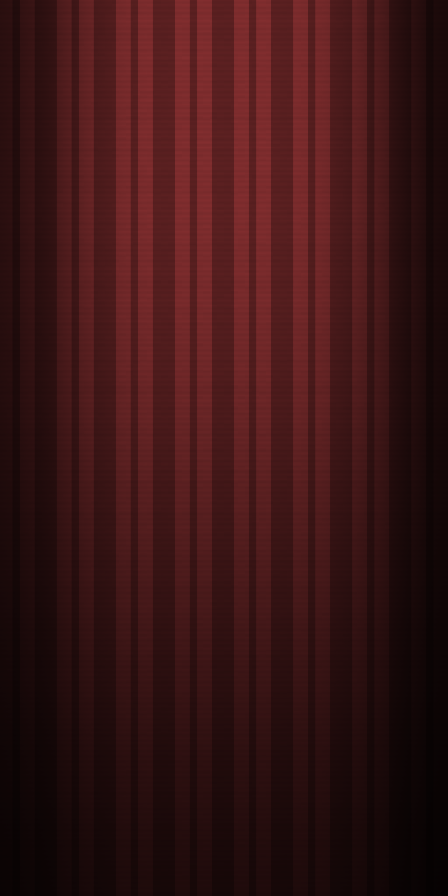
Reproduce this pattern procedurally as a WebGL 1 fragment shader.

```glsl
precision highp float;
// Dark red striped wallpaper lit from above: a repeating pair of light bands
// split by a thin dark one, dimmed by a broad glow falloff to the sides and
// the floor, with a faint woven grain over the whole surface.

uniform vec2 u_resolution;

float hash(vec2 p) {
    return fract(sin(dot(p, vec2(127.1, 311.7))) * 43758.5453);
}

// Soft-edged band from a to b
float band(float x, float a, float b, float soft) {
    return smoothstep(a - soft, a + soft, x) - smoothstep(b - soft, b + soft, x);
}

// Each period holds eight units: light 2, dark 1, light 2, dark 3
float stripes(float x) {
    float period = 0.1319;
    float soft = 4.0 / (period * u_resolution.x);
    // Start the cell mid-gap so that no edge meets the wrap
    float unit = fract((x + 0.0051) / period + 0.1875) * 8.0 - 1.5;
    return band(unit, 0.0, 2.0, soft) + band(unit, 3.0, 5.0, soft);
}

float glow(vec2 uv) {
    float side = abs(uv.x - 0.49) / 0.375;
    float across = mix(0.29, 1.0, exp(-pow(side, 4.0)));
    float down = mix(0.22, 1.0, smoothstep(-0.1, 0.82, uv.y));
    float rightShade = 1.0 - 0.35 * smoothstep(0.85, 1.0, uv.x);
    return across * down * rightShade;
}

// Fine horizontal threads with a little uneven dye
float weave(vec2 uv) {
    float thread = cos(uv.y * 6.28318 * 170.0);
    float dye = hash(floor(uv * vec2(64.0, 256.0))) - 0.5;
    float row = hash(vec2(floor(uv.y * 170.0), 3.0)) - 0.5;
    return 1.0 + 0.025 * thread + 0.025 * dye + 0.03 * row;
}

void main() {
    vec2 uv = gl_FragCoord.xy / u_resolution;

    // Striped cloth
    vec3 darkRed = vec3(0.350, 0.123, 0.126);
    vec3 lightRed = vec3(0.490, 0.172, 0.176);
    vec3 color = mix(darkRed, lightRed, stripes(uv.x));

    // Light and grain
    color *= glow(uv) * weave(uv);
    gl_FragColor = vec4(color, 1.0);
}
```
